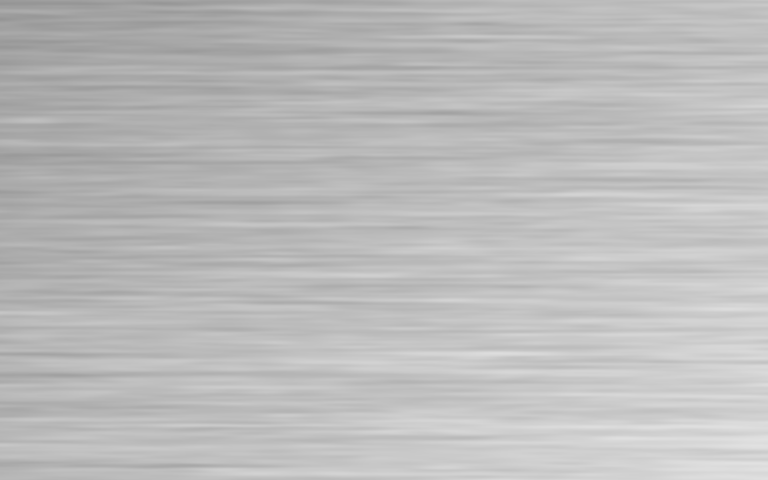
This texture is drawn by a Shadertoy shader. Its source:

```glsl
// Brushed metal: a soft diagonal sheen, darkest at the upper left,
// under three layers of horizontal streaks. Each layer is a sparse
// cellular noise whose jittered spots are stretched into tapered scratches.

// Sheen: grey at the upper left corner and its rise across and down
const float CORNER_GREY = 0.627;
const float RISE_ACROSS = 0.125;
const float RISE_DOWN   = 0.095;

// Streak cells per canvas height (along, across) and brightness swing
const vec2  BAND_CELLS   = vec2(1.8, 58.0);
const vec2  STREAK_CELLS = vec2(3.0, 128.0);
const vec2  GRAIN_CELLS  = vec2(13.0, 150.0);
const float BAND_SWING   = 0.010;
const float STREAK_SWING = 0.043;
const float GRAIN_SWING  = 0.019;

// Three random values in 0..1 for a cell
vec3 hash3(vec2 cell, float seed) {
    vec3 p = fract(vec3(cell.xyx + seed) * vec3(0.1031, 0.1030, 0.0973));
    p += dot(p, p.yxz + 33.33);
    return fract((p.xxy + p.yzz) * p.zyx);
}

// Sum of smooth spots, light or dark, one at a random place in each cell
float scratches(vec2 p, float seed) {
    vec2 home = floor(p);
    float sum = 0.0;
    for (int y = -1; y <= 1; y++) {
        for (int x = -1; x <= 1; x++) {
            vec2 cell = home + vec2(x, y);
            vec3 rnd = hash3(cell, seed);
            vec2 toSpot = p - cell - rnd.xy;
            float falloff = max(0.0, 1.0 - dot(toSpot, toSpot));
            sum += (2.0 * rnd.z - 1.0) * falloff * falloff;
        }
    }
    return sum;
}

void mainImage(out vec4 fragColor, in vec2 fragCoord) {
    vec2 uv = fragCoord / iResolution.xy;
    vec2 p = fragCoord / iResolution.y;

    // Diagonal sheen
    float grey = CORNER_GREY + RISE_ACROSS * uv.x + RISE_DOWN * (1.0 - uv.y);

    // Wide bands, main streaks and short fine grain
    grey += BAND_SWING * scratches(p * BAND_CELLS, 11.0);
    grey += STREAK_SWING * scratches(p * STREAK_CELLS, 37.0);
    grey += GRAIN_SWING * scratches(p * GRAIN_CELLS, 71.0);

    fragColor = vec4(vec3(clamp(grey, 0.0, 1.0)), 1.0);
}
```
